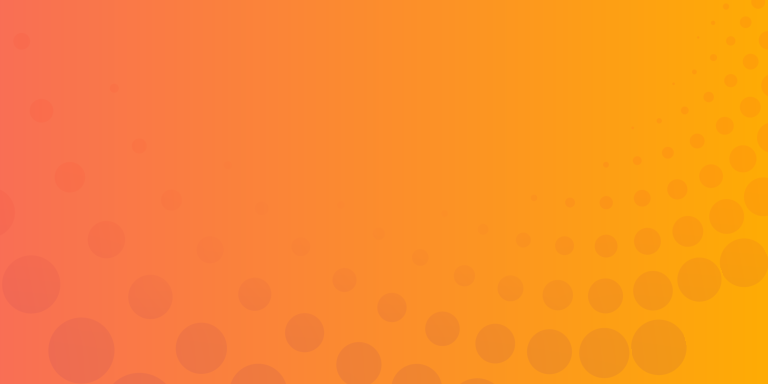
Write a WebGL 1 fragment shader that draws this background.

```glsl
precision mediump float;
// Warm coral-to-amber gradient with shrinking rings of translucent halftone dots.

uniform vec2 u_resolution;

const float TAU = 6.2831853;
const float RING_COUNT = 11.0;
const float DOTS_PER_RING = 50.0;

const vec3 CORAL = vec3(0.975, 0.433, 0.333);
const vec3 AMBER = vec3(0.998, 0.672, 0.015);
const vec3 DOT_RED = vec3(1.0, 0.24, 0.15);
const vec3 DOT_PLUM = vec3(0.52, 0.16, 0.42);

// Smooth coverage of a disc
float disc(vec2 p, vec2 centre, float radius, float blur) {
  return 1.0 - smoothstep(-blur, blur, length(p - centre) - radius);
}

// Coverage of the nearest dot on one ring; dots grow with their index
float ringDots(vec2 p, float ring, float blur) {
  float ringRadius = 1.721 * pow(0.871, ring);
  vec2 drift = vec2(-0.0026, 0.0018) * ring;
  vec2 centre = vec2(1.577 - 0.036 * ringRadius, 1.2115) + drift;
  float spacing = TAU / DOTS_PER_RING;
  float startAngle = 0.0208 + 0.0064 * ring;

  // Angle is measured from straight down, positive to the right
  vec2 offset = p - centre;
  float angle = atan(offset.x, -offset.y);
  float index = floor((angle - startAngle) / spacing + 0.5);
  float dotAngle = startAngle + index * spacing;
  vec2 dotCentre = centre + ringRadius * vec2(sin(dotAngle), -cos(dotAngle));

  // Size relative to the ring; dots outside the range are hidden
  float size = 0.092 - 0.0115 * ring + 0.006 * index;
  float visible = step(0.006, size) * step(size, 0.066);
  return visible * disc(p, dotCentre, size * ringRadius, blur);
}

// Dots are strongest near the bottom and the sides, faint in the middle
float dotOpacity(vec2 p) {
  float depth = 1.0 - smoothstep(0.1, 0.45, p.y);
  float side = smoothstep(0.2, 0.75, abs(p.x - 0.9));
  return 0.1 * mix(0.25, 1.0, max(depth, side));
}

void main() {
  vec2 p = gl_FragCoord.xy / u_resolution.y;
  float blur = 0.75 / u_resolution.y;

  // Background
  vec3 color = mix(CORAL, AMBER, gl_FragCoord.x / u_resolution.x);

  // Concentric dots
  float coverage = 0.0;
  for (float ring = 0.0; ring < RING_COUNT; ring++) {
    coverage = max(coverage, ringDots(p, ring, blur));
  }

  // Dot tint deepens from red to plum toward the bottom
  vec3 dotColor = mix(DOT_PLUM, DOT_RED, smoothstep(0.0, 0.6, p.y));
  color = mix(color, dotColor, dotOpacity(p) * coverage);

  gl_FragColor = vec4(color, 1.0);
}
```
